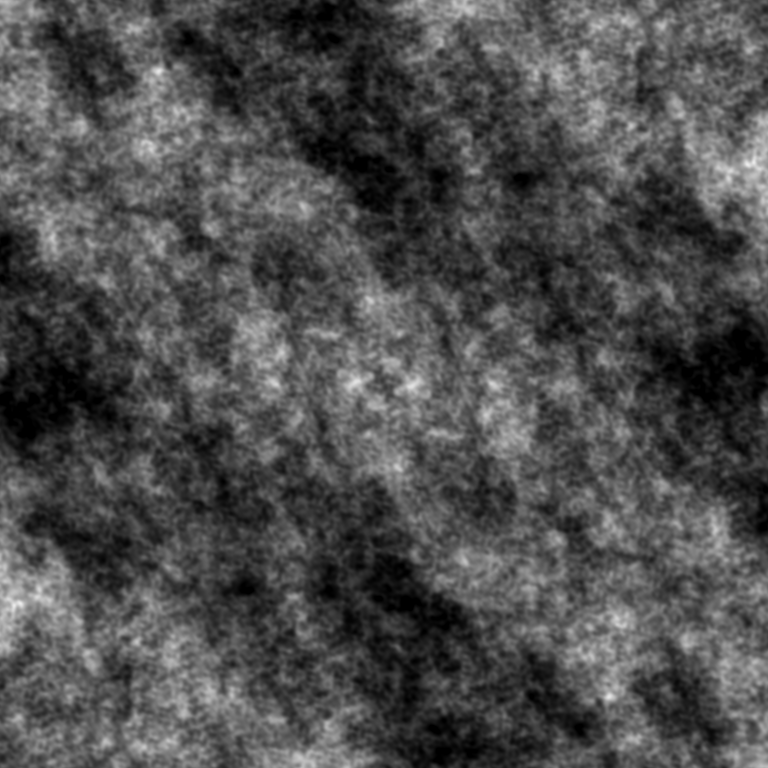
Reproduce this texture procedurally as a Shadertoy shader.

```glsl
// Cloudy grey static: six octaves of value noise, from broad patches to fine grain.
// Each octave is summed with its half-turn copy, so the field is point symmetric
// about the centre; the broad octaves are drawn out along the falling diagonal.

float hash(vec2 cell) {
    return fract(sin(dot(cell, vec2(127.1, 311.7))) * 43758.5453);
}

// Smooth value noise, centred on zero
float valueNoise(vec2 p) {
    vec2 cell = floor(p);
    vec2 f = fract(p);
    f = f * f * (3.0 - 2.0 * f);
    float low = mix(hash(cell), hash(cell + vec2(1.0, 0.0)), f.x);
    float high = mix(hash(cell + vec2(0.0, 1.0)), hash(cell + vec2(1.0, 1.0)), f.x);
    return mix(low, high, f.y) - 0.5;
}

mat2 rotation(float angle) {
    float c = cos(angle), s = sin(angle);
    return mat2(c, s, -s, c);
}

// Octaves of nearly equal strength, symmetric under a half turn
float symmetricClouds(vec2 p) {
    vec2 diagonal = vec2(p.x - p.y, p.x + p.y) * 0.7071;
    float sum = 0.0;
    float amplitude = 0.26;
    float frequency = 5.0;
    for (int i = 0; i < 6; i++) {
        float octave = float(i);
        // Stretch along the diagonal fades towards the fine grain
        float stretch = 1.0 + 0.35 / (1.0 + octave);
        vec2 q = diagonal * vec2(1.0 / stretch, stretch) * frequency;
        q = rotation(0.4 + 0.9 * octave) * q;
        vec2 offset = vec2(17.3, 41.7) * (octave + 1.0);
        sum += amplitude * (valueNoise(offset + q) + valueNoise(offset - q));
        amplitude *= 0.9;
        frequency *= 2.0;
    }
    return sum;
}

void mainImage(out vec4 fragColor, in vec2 fragCoord) {
    vec2 p = (fragCoord - 0.5 * iResolution.xy) / iResolution.y;
    float clouds = symmetricClouds(p);

    // Dark mid grey with a longer tail towards the highlights
    float grey = 0.31 + clouds + 0.6 * clouds * clouds;
    fragColor = vec4(vec3(clamp(grey, 0.0, 1.0)), 1.0);
}
```
